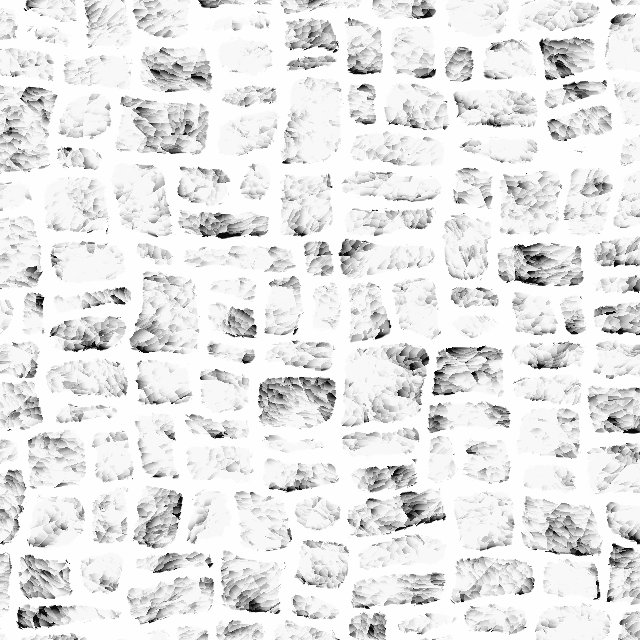
Write a WebGL 1 fragment shader that draws this texture map.

```glsl
precision highp float;
// Bleached rubble masonry: white mortar around rough, high-key grey stones.
// Interlocking blocks without through joints are split into smaller stones,
// then inked with layered cellular facets, soft stains and dark lower rims.
uniform vec2 u_resolution;

vec2 hash2(vec2 p) {
  vec3 q = fract(p.xyx * vec3(0.1031, 0.1030, 0.0973));
  q += dot(q, q.yzx + 33.33);
  return fract((q.xx + q.yz) * q.zy);
}

// xy: offset to the nearest seed, z: soft blend of random values in -1..1
vec3 cellular(vec2 p) {
  vec2 cell = floor(p), nearest = vec2(2.0), blend = vec2(0.0);
  for (int j = -1; j <= 1; j++) {
    for (int i = -1; i <= 1; i++) {
      vec2 g = cell + vec2(float(i), float(j));
      vec2 h = hash2(g);
      vec2 r = g + h - p;
      float d2 = dot(r, r);
      if (d2 < dot(nearest, nearest)) nearest = r;
      blend += exp(-6.0 * d2) * vec2(2.0 * fract(17.0 * (h.x + h.y)) - 1.0, 1.0);
    }
  }
  return vec3(nearest, blend.x / blend.y);
}

// Position of the joint that crosses one grid cell
float joint(vec2 cell) { return mix(0.2, 0.8, hash2(cell).x); }
bool isEven(vec2 cell) { return mod(cell.x + cell.y, 2.0) < 0.5; }

// Even cells hold an upright joint, odd cells a level one; each block sits
// around a grid corner, bounded by the joints of its four cells.
vec2 blockAt(vec2 p, out vec2 lo, out vec2 hi) {
  vec2 cell = floor(p), f = p - cell, side;
  if (isEven(cell)) {
    side.x = step(joint(cell), f.x);
    side.y = step(joint(cell + vec2(2.0 * side.x - 1.0, 0.0)), f.y);
  } else {
    side.y = step(joint(cell), f.y);
    side.x = step(joint(cell + vec2(0.0, 2.0 * side.y - 1.0)), f.x);
  }
  vec2 corner = cell + side;
  float ll = joint(corner - 1.0), ur = joint(corner);
  float ul = joint(corner - vec2(1.0, 0.0)), lr = joint(corner - vec2(0.0, 1.0));
  bool even = isEven(corner);
  lo = corner - 1.0 + (even ? vec2(ll, lr) : vec2(ul, ll));
  hi = corner + (even ? vec2(ur, ul) : vec2(lr, ur));
  return corner;
}

// Chipped relief: shaded facets whose edges shift the finer layers
float chippedRelief(vec2 p, vec2 light) {
  float sum = 0.0;
  for (int i = 0; i < 5; i++) {
    vec3 c = cellular(p);
    sum += 1.1 * dot(c.xy, light) + 0.55 * c.z;
    p = mat2(1.6, 1.2, -1.2, 1.6) * (p + 0.22 * c.xy + 0.15 * c.z) + 7.3;
  }
  return sum;
}

void main() {
  vec2 uv = gl_FragCoord.xy / u_resolution;

  // Wavy courses
  vec2 p = uv + 2.0;
  p += vec2(0.006 * sin(uv.y * 19.0 + 3.0 * uv.x) + 0.003 * sin(uv.y * 47.0 + uv.x * 23.0),
            0.008 * sin(uv.x * 13.0 + 5.0 * uv.y) + 0.003 * sin(uv.x * 41.0 - uv.y * 17.0));

  // Blocks, with the larger ones split across their longer side
  vec2 grid = vec2(8.0, 10.0), lo, hi;
  vec2 id = blockAt(p * grid, lo, hi);
  lo /= grid;
  hi /= grid;
  for (int i = 0; i < 2; i++) {
    vec2 size = hi - lo, h = hash2(id + 71.0);
    if (size.x * size.y > mix(0.006, 0.023, h.x) && max(size.x, size.y) > 0.075) {
      vec2 axis = size.x > 1.5 * size.y ? vec2(1.0, 0.0) : vec2(0.0, 1.0);
      vec2 cut = mix(lo, hi, mix(0.33, 0.67, h.y));
      float upper = step(dot(cut, axis), dot(p, axis));
      lo = mix(lo, cut, axis * upper);
      hi = mix(hi, cut, axis * (1.0 - upper));
      id = id * 2.0 + vec2(50.0 + upper, 3.0 * upper);
    }
  }

  // Skewed sides and rounded corners
  vec4 skew = vec4(hash2(id + 9.1), hash2(id + 23.7)) - 0.5;
  vec2 trait = hash2(id + 5.3), mid = p - 0.5 * (lo + hi);
  vec4 sides = vec4(p - lo, hi - p) + 0.22 * skew * mid.yxyx - 0.0075 - 0.003 * skew.wzyx;
  float roundness = mix(80.0, 230.0, trait.x);
  float inside = -log(dot(exp(-roundness * sides), vec4(1.0))) / roundness;

  // Surface, with its own grain direction on each stone
  float turn = 1.4 * (trait.y - 0.5);
  mat2 spin = mat2(cos(turn), sin(turn), -sin(turn), cos(turn));
  vec2 light = vec2(sin(3.0 * (trait.x - 0.5)), cos(3.0 * (trait.x - 0.5)));
  float relief = chippedRelief(spin * uv * vec2(12.0, 17.0) + id * 3.7, light);
  float stain = cellular(uv * 13.0 + id).z + 0.7 * cellular(uv * 29.0 + id).z;
  inside += 0.0014 * relief + 0.0025 * cellular(uv * 55.0).z;

  // Broken dark rims, strongest along the bottom
  float rim = exp(-max(inside, 0.0) / 0.0035) * (0.7 + 0.8 * stain);
  rim += 1.3 * exp(-max(sides.y, 0.0) / 0.004) * smoothstep(-0.5, 0.6, stain + trait.y - 0.5);

  // High-key tone with a long dark tail
  float shade = max(0.9 * relief + 0.8 * stain + rim + trait.x - 0.68, -0.78);
  float ink = clamp(0.065 + 0.11 * shade + 0.07 * shade * shade, 0.0, 0.95);
  float stone = smoothstep(0.0, 0.0025, inside);
  gl_FragColor = vec4(vec3(0.995 - ink * stone), 1.0);
}
```
